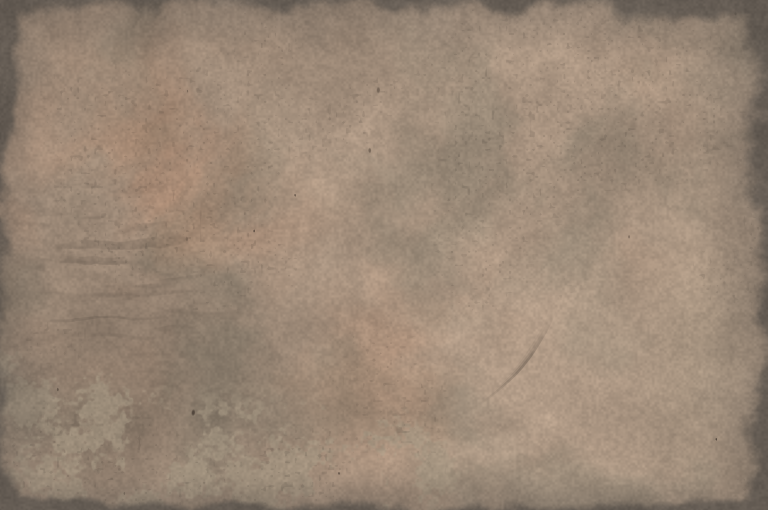
This texture is drawn by a Shadertoy shader. Its source:

```glsl
// Aged, stained parchment: a warm mottled ground with fine suede grain,
// rosy and grey stains, pale flaking at the lower left and a ragged dark rim.
// Layers of value noise are mixed as colour, then shaded by the border distance.

float hash(vec2 p) {
    vec3 q = fract(vec3(p.xyx) * 0.1031);
    q += dot(q, q.yzx + 33.33);
    return fract((q.x + q.y) * q.z);
}

float noise(vec2 p) {
    vec2 i = floor(p), f = fract(p);
    f = f * f * (3.0 - 2.0 * f);
    return mix(mix(hash(i), hash(i + vec2(1, 0)), f.x),
               mix(hash(i + vec2(0, 1)), hash(i + vec2(1, 1)), f.x), f.y);
}

float fbm(vec2 p) {
    float sum = 0.0, amp = 0.5;
    for (int i = 0; i < 6; i++) {
        sum += amp * noise(p);
        p = mat2(0.8, 0.6, -0.6, 0.8) * p * 2.03 + 17.3;
        amp *= 0.5;
    }
    return sum / 0.984;
}

// Soft elliptical mask, 1 at its centre
float blob(vec2 p, vec2 centre, vec2 radius) {
    vec2 d = (p - centre) / radius;
    return exp(-dot(d, d));
}

// Small dark flecks, a few scattered over the sheet
float flecks(vec2 p, float aspect) {
    float ink = 0.0;
    for (int i = 0; i < 14; i++) {
        float k = float(i);
        vec2 c = vec2(hash(vec2(k, 3.7)) * aspect, hash(vec2(k, 9.1)));
        float size = mix(0.0015, 0.0045, pow(hash(vec2(k, 5.3)), 3.0));
        vec2 d = (p - c) * vec2(1.0, 0.6);
        d.x += 0.3 * d.y * (hash(vec2(k, 1.9)) - 0.5);
        ink += (1.0 - smoothstep(size * 0.4, size * 1.5, length(d)))
             * mix(0.25, 0.8, hash(vec2(k, 7.7)));
    }
    return min(ink, 1.0);
}

void mainImage(out vec4 fragColor, in vec2 fragCoord) {
    vec2 p = fragCoord / iResolution.y;
    float aspect = iResolution.x / iResolution.y;
    vec2 uv = vec2(p.x / aspect, p.y);
    vec2 warp = vec2(fbm(p * 4.0), fbm(p * 4.0 + 40.0)) - 0.5;

    // Warm ground with cloudy light and dark
    vec3 col = vec3(0.634, 0.555, 0.483);
    float cloud = fbm(p * 3.0 + warp * 0.8 + 5.0) - 0.5;
    float mottle = fbm(p * 11.0 + warp * 2.0 + 71.0) - 0.5;
    col *= 1.0 + 0.22 * cloud + 0.20 * mottle;

    // Rosy stains on the left and below the middle, greyer ones elsewhere
    float rosy = blob(uv, vec2(0.19, 0.64), vec2(0.18, 0.27))
               + 0.6 * blob(uv, vec2(0.53, 0.27), vec2(0.17, 0.2))
               + 0.45 * blob(uv, vec2(0.82, 0.7), vec2(0.07, 0.2));
    rosy *= smoothstep(0.32, 0.68, fbm(p * 5.0 + warp + 23.0));
    col += rosy * vec3(0.065, 0.012, -0.008);
    float grey = smoothstep(0.45, 0.72, fbm(p * 4.5 + warp + 91.0));
    col += grey * vec3(-0.055, -0.035, -0.03);

    // Broad shade: dull lower left, light middle and right
    col *= 1.0 - 0.12 * blob(uv, vec2(0.14, 0.22), vec2(0.2, 0.25));
    col *= 1.0 + 0.05 * blob(uv, vec2(0.57, 0.5), vec2(0.32, 0.4));
    col += vec3(0.02, 0.025, 0.02) * blob(uv, vec2(0.92, 0.3), vec2(0.08, 0.25));

    // Horizontal creases on the left
    float crease = noise(vec2(p.x * 9.0, p.y * 95.0) + warp * 7.0);
    float creaseArea = blob(uv, vec2(0.14, 0.47), vec2(0.15, 0.15));
    col *= 1.0 - 0.13 * creaseArea * smoothstep(0.55, 0.9, crease);

    // Pale flakes with crumbly edges, densest at the bottom left
    float flakeArea = blob(uv, vec2(0.24, 0.06), vec2(0.24, 0.15))
                    + 0.75 * blob(uv, vec2(0.05, 0.22), vec2(0.1, 0.1))
                    + 0.45 * blob(uv, vec2(0.5, 0.08), vec2(0.12, 0.12));
    float crumb = fbm(p * 14.0 + 130.0) + 0.22 * (noise(p * 120.0) - 0.5);
    float flake = smoothstep(0.66, 0.80, crumb + 0.24 * min(flakeArea, 1.0));
    flake *= smoothstep(0.1, 0.5, flakeArea);
    col = mix(col, vec3(0.645, 0.59, 0.51), 0.65 * flake);

    // Faint curved scratches at the lower right
    for (int i = 0; i < 3; i++) {
        float k = float(i);
        vec2 d = p - vec2(0.72 - 0.02 * k, 0.54 + 0.01 * k);
        float ring = abs(length(d) - 0.40 - 0.018 * k + 0.01 * warp.x);
        float span = blob(p, vec2(1.035 + 0.02 * k, 0.28), vec2(0.075, 0.08));
        col *= 1.0 - (0.2 - 0.06 * k) * span * (1.0 - smoothstep(0.0008, 0.0035, ring));
    }

    // Suede grain: fine pits and slightly coarser fibres
    float grain = noise(p * 210.0) + 0.7 * noise(p * 115.0 + 50.0) - 0.85;
    float fibre = noise(vec2(p.x + p.y, (p.y - p.x) * 0.6) * 75.0) - 0.5;
    col *= 1.0 + 0.085 * grain + 0.03 * fibre;
    float pits = smoothstep(0.76, 0.95, noise(p * 150.0 + 300.0));
    col *= 1.0 - 0.09 * pits * smoothstep(0.4, 0.6, fbm(p * 4.0 + 12.0));
    col = mix(col, vec3(0.24, 0.2, 0.17), flecks(p, aspect));

    // Ragged dark rim, wider on the right and in the corners
    float left = p.x, right = (aspect - p.x) * 0.75;
    float top = 1.0 - p.y, bottom = p.y * 1.5;
    vec2 near = vec2(min(left, right), min(top, bottom));
    float corner = exp(-(near.x + near.y) * 9.0);
    float ragged = (fbm(p * 13.0 + 200.0) - 0.5) * 0.075;
    float rim = min(near.x, near.y) + ragged - 0.05 * corner;
    float soft = 1.0 - smoothstep(-0.01, 0.13, rim);
    float hard = 1.0 - smoothstep(-0.003, 0.028, rim);
    vec3 soot = vec3(0.375, 0.345, 0.315) * (1.0 + 0.1 * grain + 0.25 * mottle);
    col = mix(col, soot, clamp(0.38 * soft + 0.55 * hard, 0.0, 0.95));

    fragColor = vec4(clamp(col, 0.0, 1.0), 1.0);
}
```
